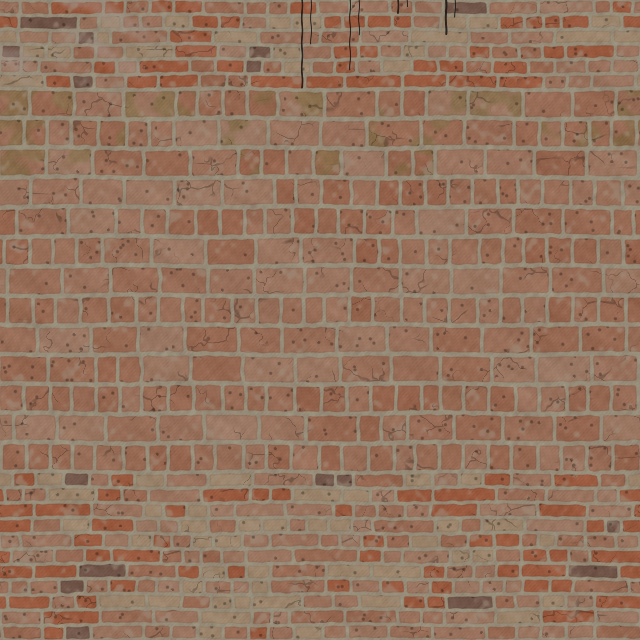
Give the GLSL for this texture, as a WebGL 1 fragment shader.

```glsl
precision highp float;
// Weathered brick wall: 11 thin courses, 13 tall courses, then 6 thin courses on top.
// Each course has 13 jittered stretchers, some split into headers; rounded box
// distances give the joints, and layered sines and cellular noise give the wear.

uniform vec2 u_resolution;
const float TAU = 6.28319;

float hash(vec2 p) {
  vec3 q = fract(p.xyx * 0.1031);
  q += dot(q, q.yzx + 33.33);
  return fract((q.x + q.y) * q.z);
}

// Tiling sum of plane waves with whole-number frequencies, roughly -1 to 1
float waves(vec2 p, float freq) {
  float sum = 0.0;
  for (int n = 0; n < 8; n++) {
    float i = float(n);
    vec2 dir = vec2(hash(vec2(i, freq)), hash(vec2(freq, i + 9.0))) * 2.0 - 1.0;
    sum += sin(TAU * (dot(floor(dir * freq + 0.5), p) + hash(vec2(i, i + freq))));
  }
  return sum / 4.0;
}

// Tiling cellular noise: nearest distance, second distance, cell value
vec3 cells(vec2 p, float count) {
  p *= count;
  vec3 best = vec3(9.0, 9.0, 0.0);
  for (int j = -1; j <= 1; j++) for (int i = -1; i <= 1; i++) {
    vec2 cell = floor(p) + vec2(float(i), float(j));
    vec2 id = mod(cell, count);
    float d = length(cell + vec2(hash(id), hash(id + 71.3)) - p);
    if (d < best.x) best = vec3(d, best.x, hash(id + 31.7));
    else best.y = min(best.y, d);
  }
  return best;
}

// Part of a tall course laid as headers; a start beyond the end wraps around
vec2 headerSpan(float row) {
  if (row == 0.0 || row == 2.0 || row == 5.0) return vec2(0.0, 1.0);
  if (row == 7.0) return vec2(0.54, 0.16);
  if (row == 8.0) return vec2(0.19, 0.56);
  if (row == 9.0) return vec2(0.455, 1.0);
  if (row == 10.0) return vec2(0.36, 0.53);
  if (row == 11.0) return vec2(0.8, 0.25);
  if (row == 12.0) return vec2(0.3, 0.42);
  return vec2(2.0);
}

float joint(float i, float seed, float jitter) {
  return i + jitter * (hash(vec2(mod(i, 13.0), seed)) - 0.5);
}

void main() {
  vec2 uv = gl_FragCoord.xy / u_resolution;
  float px = 1.0 / u_resolution.y;

  // Uneven courses and ragged edges
  vec2 p = uv + 0.0009 * vec2(waves(uv, 47.0), waves(uv, 53.0));
  p.y = fract(p.y + 0.0012 * sin(TAU * (3.0 * uv.x + 2.0 * uv.y)));

  // Course
  bool tall = p.y > 0.262 && p.y < 0.861;
  vec3 band = vec3(0.0, 0.262 / 11.0, 3.0);  // base, course height, seed
  if (tall) band = vec3(0.262, 0.599 / 13.0, 23.0);
  else if (p.y >= 0.861) band = vec3(0.861, 0.139 / 6.0, 43.0);
  float t = (p.y - band.x) / band.y;
  float row = floor(t), seed = row + band.z;

  // Brick within the course
  float jitter = tall ? 0.16 : 0.36;
  float shift = hash(vec2(seed, 5.0));
  float x = p.x * 13.0 + shift, i = floor(x);
  if (x < joint(i, seed, jitter)) i -= 1.0;
  else if (x > joint(i + 1.0, seed, jitter)) i += 1.0;
  float left = joint(i, seed, jitter), right = joint(i + 1.0, seed, jitter);
  vec2 id = vec2(mod(i, 13.0), seed);
  float along = fract((i + 0.5 - shift) / 13.0);
  vec2 span = headerSpan(row);
  bool inSpan = span.x < span.y ? along > span.x && along < span.y : along > span.x || along < span.y;
  float splitChance = tall ? 0.09 : 0.2 + 0.6 * hash(vec2(seed, 17.0));
  bool header = (tall && inSpan && span.x < 1.5) || hash(id + 3.1) < splitChance;
  if (header) {
    float middle = mix(left, right, 0.5 + 0.12 * (hash(id + 8.7) - 0.5));
    if (x < middle) right = middle;
    else { left = middle; id.x += 0.5; }
  }
  vec2 halfSize = vec2((right - left) / 26.0, band.y * 0.5) - (tall ? vec2(0.0028, 0.0036) : vec2(0.0025, 0.0027));
  vec2 q = abs(vec2((x - 0.5 * (left + right)) / 13.0, (fract(t) - 0.5) * band.y)) - halfSize + 0.003;
  float d = length(max(q, 0.0)) + min(max(q.x, q.y), 0.0) - 0.003;

  // Brick colour
  float tone = hash(id + 12.4), kind = hash(id * 3.7 + 51.2);
  float blotch = waves(uv, 17.0), mottle = waves(uv, 71.0), grain = waves(uv, 190.0);
  vec3 brick = mix(vec3(0.58, 0.38, 0.29), vec3(0.61, 0.475, 0.395), header && tall ? tone * 0.65 : 0.2 + tone * 0.8);
  if (!tall) {
    if (kind > 0.7) brick = vec3(0.60, 0.35, 0.245);
    if (kind < 0.2) brick = vec3(0.61, 0.52, 0.42);
    if (kind > 0.95) brick = vec3(0.44, 0.33, 0.28);
  }
  float ochre = step(0.72, uv.y) * step(0.58, kind) * smoothstep(-0.3, 0.4, waves(uv, 23.0));
  if (tall) brick = mix(brick, vec3(0.50, 0.42, 0.27), 0.65 * ochre);
  brick += 0.018 * blotch + 0.016 * mottle + 0.014 * grain;

  // Mortar smears, hairline cracks and pits
  float smear = smoothstep(0.35, 1.1, mottle * 0.5 + waves(uv, 31.0) * 0.7 + (tall ? 0.0 : 0.12));
  brick = mix(brick, vec3(0.61, 0.54, 0.47), 0.55 * smear);
  vec3 crack = cells(uv + 0.006 * vec2(mottle, blotch), 24.0);
  float crackLine = 1.0 - smoothstep(0.015, 0.03 + 24.0 * px, crack.y - crack.x);
  brick *= 1.0 - 0.22 * crackLine * smoothstep(0.1, 0.6, waves(uv, 13.0));
  vec3 pit = cells(uv, 90.0);
  brick *= 1.0 - 0.3 * step(0.86, pit.z) * (1.0 - smoothstep(0.1, 0.2 + 90.0 * px, pit.x));
  brick *= 1.0 - 0.07 * smoothstep(-0.003, 0.0, d);

  // Mortar and pale salts on the upper left
  vec3 mortar = mix(vec3(0.55, 0.50, 0.43), vec3(0.61, 0.58, 0.50), 0.6 + 0.3 * mottle + 0.15 * blotch) + 0.015 * grain;
  vec3 color = mix(brick, mortar, smoothstep(-0.0004 - 0.6 * px, 0.0004 + 0.6 * px, d));
  float salts = smoothstep(0.86, 0.92, uv.y) * smoothstep(0.45, 0.05, uv.x) * smoothstep(-0.2, 0.8, blotch);
  color = mix(color, vec3(0.62, 0.55, 0.52), 0.45 * salts);

  // Tar drips from the top, each with a thin companion
  for (int n = 0; n < 8; n++) {
    float pair = floor(float(n) * 0.5), thin = mod(float(n), 2.0);
    float center = 0.472 + 0.075 * pair + 0.014 * thin + 0.0006 * sin(uv.y * 160.0);
    float len = (0.137 - 0.028 * pair) * (1.0 - 0.5 * thin) * (pair == 2.0 ? 0.25 : 1.0);
    float width = 0.0008 + 0.0009 * hash(vec2(pair, 4.0)) * (1.0 - thin);
    float drip = length(vec2(uv.x - center, max(1.0 - len - uv.y, 0.0))) - width;
    color = mix(color, vec3(0.10, 0.08, 0.07), 0.85 * (1.0 - smoothstep(-0.5 * px, 0.5 * px, drip)));
  }
  gl_FragColor = vec4(color, 1.0);
}
```
